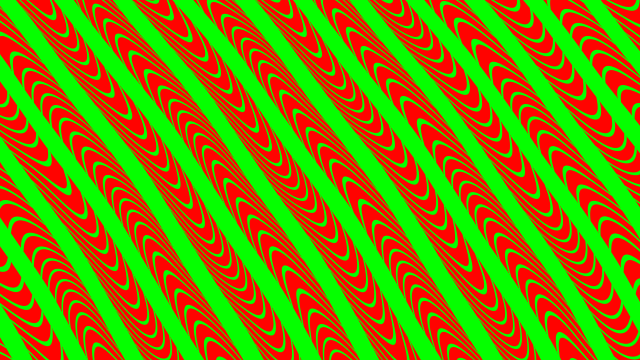
Write a WebGL 2 fragment shader that draws this pattern.

```glsl
#version 300 es
precision highp float;
// Slanted, gently bowed green bands over red strips filled with contour lines.
// A sine across the bands bends the lines into arches and cups in alternate
// strips; slow layered sines vary their height and spacing.
uniform vec2 u_resolution;
out vec4 outColor;

// Slow layered sines, roughly -1 to 1.
float drift(vec2 p) {
  return 0.6 * sin(3.1 * p.x + 2.3 * p.y + 0.6) + 0.4 * sin(6.7 * p.x - 5.2 * p.y + 1.9);
}

// Coverage of a line, smoothed over about one pixel of the given phase.
float stroke(float phase, float halfWidth) {
  float blur = 0.65 * length(vec2(dFdx(phase), dFdy(phase)));
  float dist = abs(fract(phase + 0.5) - 0.5);
  return 1.0 - smoothstep(halfWidth - blur, halfWidth + blur, dist);
}

void main() {
  vec2 uv = gl_FragCoord.xy / u_resolution.y;
  float down = 1.0 - uv.y;

  // Band number: whole values lie on the band centres.
  float lean = 0.82 * down - 0.13 * down * down;
  float band = (uv.x - 0.343 - lean) / 0.163;
  band += 0.07 * drift(uv * 1.3 + 2.0);

  // Contour height: arches and cups with a steeper right-hand fall.
  float swing = 0.17 + 0.06 * drift(uv * 0.9 + vec2(-0.9, 0.4));
  swing *= 0.6 + 0.4 * smoothstep(0.0, 0.3, uv.x) * smoothstep(1.8, 1.4, uv.x);
  float height = uv.y + swing * sin(3.14159 * band) + 0.035 * band;
  height += 0.025 * drift(uv * 2.1 + 5.0);

  // Thin contours, then the broad bands on top.
  float contours = stroke(height * 23.0, 0.115);
  float bands = stroke(band, 0.17 + 0.012 * drift(uv * 3.0));

  vec3 red = vec3(1.0, 0.01, 0.0);
  vec3 green = vec3(0.02, 1.0, 0.0);
  outColor = vec4(mix(red, green, max(contours, bands)), 1.0);
}
```
